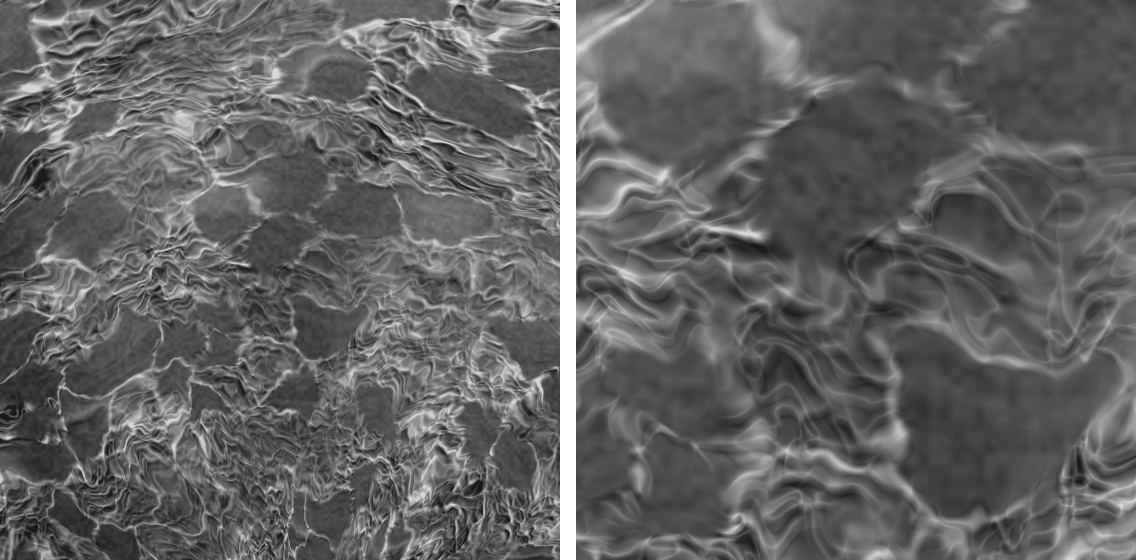
Left: the whole. Right: its middle third, enlarged.
Write a Shadertoy shader that draws this texture.

```glsl
vec2 hash2(vec2 p) {
    vec3 a = fract(p.xyx * vec3(0.1031, 0.1030, 0.0973));
    a += dot(a, a.yzx + 33.33);
    return fract((a.xx + a.yz) * a.zy);
}

float noise(vec2 p) {
    vec2 i = floor(p), f = fract(p);
    f = f * f * (3.0 - 2.0 * f);
    float low = mix(hash2(i).x, hash2(i + vec2(1, 0)).x, f.x);
    float high = mix(hash2(i + vec2(0, 1)).x, hash2(i + vec2(1, 1)).x, f.x);
    return mix(low, high, f.y);
}

// Signed two-dimensional offset used to bend coordinates
vec2 bend(vec2 p) {
    return vec2(noise(p), noise(p.yx + 41.7)) - 0.5;
}

// x: gap to the cell border, y: random value of the cell
vec2 cells(vec2 p) {
    vec2 base = floor(p);
    float nearest = 9.0, second = 9.0, id = 0.0;
    for (int y = -1; y <= 1; y++) {
        for (int x = -1; x <= 1; x++) {
            vec2 cell = base + vec2(x, y);
            vec2 h = hash2(cell + 100.0);
            float d = length(cell + h - p);
            if (d < nearest) {
                second = nearest;
                nearest = d;
                id = fract(h.x * 7.3 + h.y * 5.1);
            } else {
                second = min(second, d);
            }
        }
    }
    return vec2(second - nearest, id);
}

float crest(float gap, float width) {
    return 1.0 - smoothstep(0.0, width, gap);
}

float ridge(vec2 p, float sharpness) {
    return pow(1.0 - abs(2.0 * noise(p) - 1.0), sharpness);
}

// Tangled threads: ridged layers, each turned and finer
float threads(vec2 p) {
    float sum = 0.0, weight = 0.5;
    mat2 turn = mat2(0.8, 0.6, -0.6, 0.8);
    for (int i = 0; i < 3; i++) {
        sum += weight * ridge(p, 4.0);
        p = turn * p * 1.9 + 17.3;
        weight *= 0.75;
    }
    return sum;
}

// Coordinates along and across wide concentric arches
vec2 archCoords(vec2 uv) {
    vec2 d = uv - vec2(0.55, -0.25);
    return vec2(atan(d.x, d.y) * 0.8, length(d)) + 3.0;
}

float surface(vec2 uv) {
    vec2 q = archCoords(uv);
    q += 0.07 * bend(q * 6.0);
    vec2 w = q + 0.030 * bend(q * 21.0) + 0.013 * bend(q * 55.0);

    // Smooth facets among rough ground
    vec2 plate = cells(w * vec2(8.0, 12.0));
    vec2 chip = cells(w * vec2(23.0, 31.0));
    float calm = step(plate.y, 0.40) * smoothstep(0.03, 0.22, plate.x);
    float patches = smoothstep(0.25, 0.65, noise(q * vec2(7.0, 11.0) + 5.0));
    float rough = (1.0 - 0.88 * calm) * mix(0.5, 1.0, patches);

    // Threads and their relief
    vec2 fibreScale = vec2(19.0, 30.0);
    vec2 lightStep = vec2(0.002, 0.006);
    float fibre = threads(w * fibreScale);
    float relief = fibre - threads((w + lightStep) * fibreScale);

    // Long crests with a dark undercut
    vec2 longScale = vec2(2.5, 11.0);
    float longCrest = ridge(w * longScale, 9.0);
    float undercut = ridge((w + vec2(0.0, 0.016)) * longScale, 12.0);
    float broken = smoothstep(0.35, 0.7, noise(q * 9.0 + 60.0));

    // Tone
    float tone = 0.295 + 0.13 * (noise(uv * 4.0 + 8.0) - 0.5);
    tone += 0.07 * (uv.y - 0.5) + 0.05 * (uv.x - 0.5);
    tone += rough * (0.34 * fibre + 0.42 * relief);
    tone += 0.17 * crest(plate.x, 0.13) * (0.4 + broken);
    tone += 0.15 * rough * crest(chip.x, 0.20) * chip.y;
    tone += broken * (0.19 * longCrest - 0.16 * undercut * (1.0 - longCrest));

    // Dark pits, faint striations and fine grain
    tone -= 0.13 * rough * smoothstep(0.62, 0.9, noise(w * vec2(34.0, 48.0)));
    tone += 0.06 * (noise(w * vec2(24.0, 85.0)) - 0.5);
    tone += 0.07 * (noise(uv * 150.0) - 0.5);
    return clamp(tone, 0.10, 0.84);
}

void mainImage(out vec4 fragColor, in vec2 fragCoord) {
    // Four samples per pixel soften the edges
    float grey = 0.0;
    for (int i = 0; i < 4; i++) {
        vec2 jitter = vec2(i % 2, i / 2) * 0.5 - 0.25;
        grey += 0.25 * surface((fragCoord + jitter) / iResolution.xy);
    }
    fragColor = vec4(vec3(grey), 1.0);
}
```
